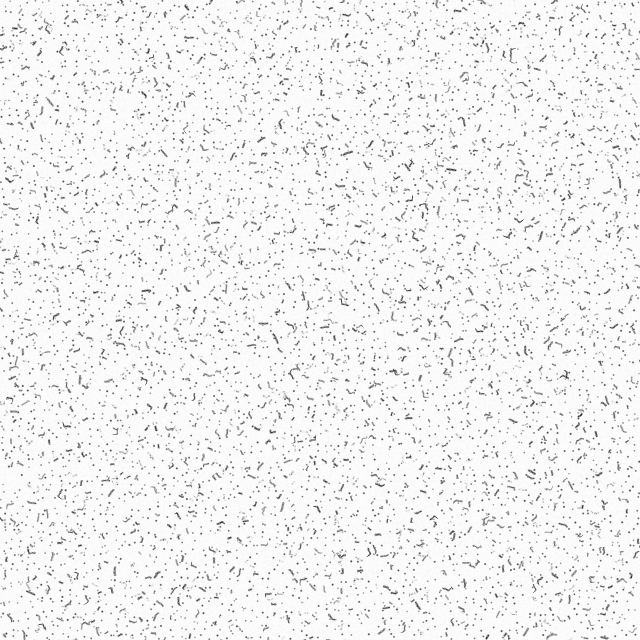
Reproduce this texture procedurally as a Shadertoy shader.

```glsl
// Mineral-fibre ceiling board: off-white paper with pin holes and short fissures.
// Pin holes, fissures and faint scuffs are scattered on jittered cell grids;
// a fine cellular grain gives the white face a slight tooth.

const vec3  FACE_COLOR     = vec3(0.985);
const vec3  HOLE_COLOR     = vec3(0.17);
const float EDGE_SOFTNESS  = 0.0013;
const float PIN_CELLS      = 80.0;
const float PIN_SHARE      = 0.76;
const float PIN_RADIUS     = 0.00125;
const float FISSURE_CELLS  = 43.0;
const float FISSURE_SHARE  = 0.72;
const float FISSURE_WIDTH  = 0.0012;   // half width
const float FISSURE_LENGTH = 0.0066;   // longest half length
const float SCUFF_CELLS    = 36.0;
const float SCUFF_SHARE    = 0.45;
const float GRAIN_CELLS    = 230.0;
const float GRAIN_DEPTH    = 0.028;
const float TAU            = 6.2832;

vec4 hash4(vec2 cell, float seed) {
    vec4 p = fract(vec4(cell.xyx, cell.y + seed) * vec4(0.1031, 0.1030, 0.0973, 0.1099) + seed * 0.137);
    p += dot(p, p.wzxy + 33.33);
    return fract((p.xxyz + p.yzzw) * p.zywx);
}

// Ink from a signed distance, with an edge never thinner than a pixel
float coverage(float dist) {
    float soft = max(EDGE_SOFTNESS, 0.6 / min(iResolution.x, iResolution.y));
    return 1.0 - smoothstep(-soft, soft, dist);
}

float pinHoles(vec2 uv) {
    vec2 home = floor(uv * PIN_CELLS);
    float ink = 0.0;
    for (int y = -1; y <= 1; y++)
    for (int x = -1; x <= 1; x++) {
        vec2 cell = home + vec2(x, y);
        vec4 rnd = hash4(cell, 3.0);
        vec2 center = (cell + 0.08 + 0.84 * rnd.xy) / PIN_CELLS;
        float radius = PIN_RADIUS * mix(0.75, 1.12, rnd.w);
        float strength = step(rnd.z, PIN_SHARE) * mix(0.6, 1.0, rnd.w);
        ink = max(ink, strength * coverage(length(uv - center) - radius));
    }
    return ink;
}

// Bent, ragged strokes in all directions; ragged breaks each stroke into flecks
float fissures(vec2 uv, float cells, float share, float ragged, float seed) {
    vec2 home = floor(uv * cells);
    float ink = 0.0;
    for (int y = -1; y <= 1; y++)
    for (int x = -1; x <= 1; x++) {
        vec2 cell = home + vec2(x, y);
        vec4 place = hash4(cell, seed);
        vec4 shape = hash4(cell, seed + 7.0);
        vec2 p = uv - (cell + place.xy) / cells;
        float angle = place.z * TAU;
        p = mat2(cos(angle), -sin(angle), sin(angle), cos(angle)) * p;

        // Curve the stroke and make its outline uneven
        float halfLength = FISSURE_LENGTH * mix(0.25, 1.0, shape.x * shape.x);
        float t = p.x / FISSURE_LENGTH;
        p.y += FISSURE_LENGTH * (shape.y - 0.5) * (1.1 * t * t + 0.4 * sin(4.0 * t));
        float wobble = sin(7.0 * t + TAU * shape.z) + 0.6 * sin(15.0 * t + TAU * shape.w);
        float width = FISSURE_WIDTH * (mix(0.8, 1.35, shape.w) + 0.25 * wobble);
        p.x -= clamp(p.x, -halfLength, halfLength);

        float flecks = 1.0 - ragged * smoothstep(-0.6, 0.8, wobble);
        float strength = step(place.w, share) * mix(0.4, 1.0, sqrt(shape.z));
        ink = max(ink, strength * flecks * coverage(length(p) - width));
    }
    return ink;
}

// Cellular noise: distance to the nearest grain centre
float grain(vec2 uv) {
    vec2 p = uv * GRAIN_CELLS;
    vec2 home = floor(p);
    float nearest = 2.0;
    for (int y = -1; y <= 1; y++)
    for (int x = -1; x <= 1; x++) {
        vec2 cell = home + vec2(x, y);
        nearest = min(nearest, length(p - cell - hash4(cell, 19.0).xy));
    }
    return nearest;
}

void mainImage(out vec4 fragColor, in vec2 fragCoord) {
    vec2 uv = fragCoord / min(iResolution.x, iResolution.y);

    // Board face
    vec3 color = FACE_COLOR - GRAIN_DEPTH * (grain(uv) - 0.4);

    // Perforations
    float ink = 0.9 * pinHoles(uv);
    ink = max(ink, fissures(uv, FISSURE_CELLS, FISSURE_SHARE, 0.35, 5.0));
    ink = max(ink, 0.5 * fissures(uv, SCUFF_CELLS, SCUFF_SHARE, 0.85, 11.0));

    fragColor = vec4(clamp(mix(color, HOLE_COLOR, ink), 0.0, 1.0), 1.0);
}
```
